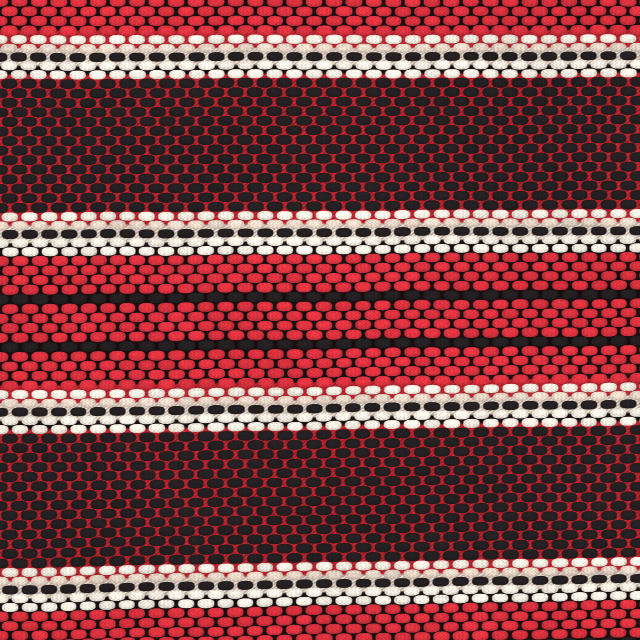
Reproduce this texture procedurally as a Shadertoy shader.

```glsl
// Striped knit fabric: staggered puffy cells in red, black and cream bands over a thread mesh.

const float TAU = 6.2831853;
const float COLUMNS = 32.6;         // cells across the canvas
const float BAND_TOP = 0.0547;      // top of the first cream band, measured downward
const float CREAM_HEIGHT = 0.0677;  // five rows
const float WIDE_HEIGHT = 0.207;    // fourteen rows
const float CREAM_ROWS = 5.0;
const float WIDE_ROWS = 14.0;
const float BAND_ROWS = CREAM_ROWS + WIDE_ROWS;

const vec3 RED = vec3(0.87, 0.20, 0.25);
const vec3 MESH_RED = vec3(0.78, 0.15, 0.19);
const vec3 BLACK = vec3(0.145, 0.125, 0.13);
const vec3 MESH_BLACK = vec3(0.10, 0.06, 0.065);
const vec3 CREAM = vec3(0.98, 0.95, 0.90);
const vec3 BEIGE = vec3(0.92, 0.85, 0.79);

float hash(vec2 p) {
    vec3 q = fract(vec3(p.xyx) * 0.1031);
    q += dot(q, q.yzx + 33.33);
    return fract((q.x + q.y) * q.z);
}

vec2 gradient(vec2 p) {
    float angle = TAU * hash(p);
    return vec2(cos(angle), sin(angle));
}

float gradientNoise(vec2 p) {
    vec2 i = floor(p), f = fract(p);
    vec2 u = f * f * f * (f * (f * 6.0 - 15.0) + 10.0);
    vec2 e = vec2(1.0, 0.0);
    float a = dot(gradient(i), f);
    float b = dot(gradient(i + e.xy), f - e.xy);
    float c = dot(gradient(i + e.yx), f - e.yx);
    float d = dot(gradient(i + e.xx), f - e.xx);
    return mix(mix(a, b, u.x), mix(c, d, u.x), u.y);
}

// Height below the first cream band -> continuous row number
float rowCoordinate(float y) {
    float period = CREAM_HEIGHT + WIDE_HEIGHT;
    float band = floor(y / period);
    float local = y - band * period;
    float row = local < CREAM_HEIGHT
        ? local / CREAM_HEIGHT * CREAM_ROWS
        : CREAM_ROWS + (local - CREAM_HEIGHT) / WIDE_HEIGHT * WIDE_ROWS;
    return band * BAND_ROWS + row;
}

// Wide bands alternate between black and red
bool isRedBand(float row) {
    return mod(floor(row / BAND_ROWS), 2.0) > 0.5;
}

vec3 cellColor(float row) {
    float r = mod(row, BAND_ROWS);
    if (r < CREAM_ROWS) return r == 1.0 ? BEIGE : r == 2.0 ? BLACK : CREAM;
    bool blackLine = mod(r - CREAM_ROWS, 5.0) == 4.0;
    return isRedBand(row) && !blackLine ? RED : BLACK;
}

// Mesh thread that runs along the upper edge of a row
vec3 meshColor(float row) {
    float r = mod(row, BAND_ROWS);
    if (r < 2.0) return MESH_RED;
    if (r < 4.0) return BEIGE;
    if (r < CREAM_ROWS) return MESH_BLACK;
    return isRedBand(row) ? MESH_BLACK : MESH_RED;
}

// Rounded cell outline: 1 on the edge, 0 in the centre
float cellShape(vec2 p, vec2 halfSize) {
    vec2 q = pow(abs(p) / halfSize, vec2(2.6));
    return pow(q.x + q.y, 1.0 / 2.6);
}

void mainImage(out vec4 fragColor, in vec2 fragCoord) {
    vec2 uv = fragCoord / iResolution.xy;
    vec2 p = vec2(uv.x, 1.0 - uv.y);

    // Slight skew and slack of the cloth
    p.y += 0.02 * (p.x - 0.5) * p.y + 0.0018 * gradientNoise(p * vec2(7.0, 4.0));
    p.x += 0.003 * gradientNoise(p * 6.0 + 17.0);
    float rowPos = rowCoordinate(p.y - BAND_TOP);

    // Nearest cell among the neighbouring rows
    float shape = 1e3, row = 0.0, column = 0.0;
    vec2 local = vec2(0.0);
    for (int j = -1; j <= 1; j++) {
        float r = floor(rowPos) + float(j);
        float x = p.x * COLUMNS + 0.5 * mod(r, 2.0) + 0.5;
        vec2 q = vec2(fract(x) - 0.5, rowPos - r - 0.5);
        float jitter = hash(vec2(floor(x), r) + 50.0) - 0.5;
        float s = cellShape(q, vec2(0.415, 0.52) * (1.0 + 0.06 * jitter));
        if (s < shape) { shape = s; row = r; column = floor(x); local = q; }
    }

    // Mesh with twisted thread
    vec3 mesh = mix(meshColor(row), meshColor(row + 1.0), smoothstep(-0.15, 0.15, local.y));
    float twist = cos(TAU * (p.x * COLUMNS * 4.0 + rowPos * 2.5));
    mesh *= 0.90 + 0.12 * twist + 0.15 * gradientNoise(p * 190.0);

    // Puffy cell with knit stitches and a small shade difference
    float ribs = cos(TAU * (local.x * 5.0 + 0.25 * cos(TAU * local.y * 3.0)));
    float grain = gradientNoise(p * 230.0);
    float shade = 1.02 - 0.16 * pow(shape, 3.0) - 0.10 * local.y;
    shade += 0.05 * ribs + 0.12 * grain + 0.08 * (hash(vec2(column, row) + 90.0) - 0.5);
    vec3 cell = cellColor(row) * shade;

    float edge = 0.04 + 0.75 / iResolution.y * COLUMNS * 2.1;
    vec3 color = mix(cell, mesh, smoothstep(1.0 - edge, 1.0 + edge, shape));
    color *= 1.0 + 0.06 * gradientNoise(p * 3.0 + 5.0);
    fragColor = vec4(clamp(color, 0.0, 1.0), 1.0);
}
```
